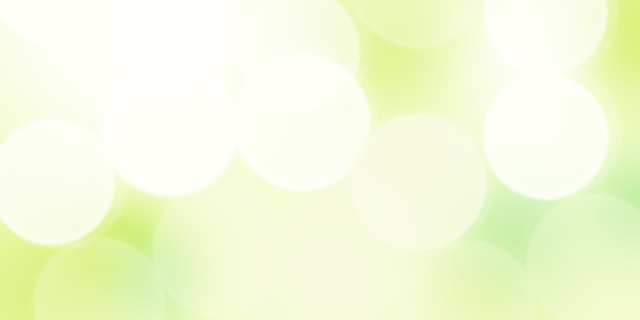
Write a Shadertoy shader that draws this background.

```glsl
#define COLUMNS 5
#define SPACING 0.385
#define RADIUS 0.195
#define EDGE 0.008
#define SWAY 0.12
#define JITTER 0.03
#define WHITE vec3(1.0, 1.0, 0.985)
#define CREAM vec3(0.98, 0.985, 0.895)
#define PALE vec3(0.94, 0.985, 0.765)
#define LIME vec3(0.81, 0.93, 0.36)
#define MINT vec3(0.72, 0.92, 0.61)

// Each row of discs: first x, mean y, phase of the sway, least opacity
const vec4 ROWS[3] = vec4[3](
    vec4(0.315, 0.16, 4.65, 0.30),
    vec4(0.16, 0.95, 1.20, 0.25),
    vec4(0.16, 0.54, -1.57, 0.80));

float hash(vec2 p) {
    return fract(sin(dot(p, vec2(12.9898, 78.233))) * 43758.5453);
}

float noise(vec2 p) {
    vec2 cell = floor(p), f = fract(p);
    f = f * f * (3.0 - 2.0 * f);
    float low = mix(hash(cell), hash(cell + vec2(1, 0)), f.x);
    float high = mix(hash(cell + vec2(0, 1)), hash(cell + vec2(1, 1)), f.x);
    return mix(low, high, f.y);
}

float glow(vec2 p, vec2 center, vec2 size) {
    vec2 d = (p - center) / size;
    return exp(-dot(d, d));
}

// Sunlight falling from the upper left and the upper right
float sunlight(vec2 p) {
    float left = 1.4 * glow(p, vec2(0.45, 0.9), vec2(0.53, 0.42));
    float right = 0.95 * glow(p, vec2(1.63, 0.83), vec2(0.24, 0.36));
    return min(left + right, 1.0);
}

// Blurred foliage with lime and mint patches
vec3 foliage(vec2 p) {
    float lime = 1.00 * glow(p, vec2(0.37, 0.23), vec2(0.18))
               + 1.00 * glow(p, vec2(2.0, 0.92), vec2(0.22))
               + 0.75 * glow(p, vec2(1.22, 0.92), vec2(0.25))
               + 0.70 * glow(p, vec2(0.08, 0.06), vec2(0.3))
               + 0.50 * glow(p, vec2(1.52, 0.1), vec2(0.17));
    float mint = 0.70 * glow(p, vec2(0.48, 0.13), vec2(0.14))
               + 0.75 * glow(p, vec2(1.62, 0.28), vec2(0.2))
               + 0.80 * glow(p, vec2(2.0, 0.35), vec2(0.16));
    float mottle = noise(p * 4.0);
    vec3 color = mix(PALE, CREAM, 0.75 * glow(p, vec2(1.05, 0.1), vec2(0.4)));
    color = mix(color, LIME, clamp(lime * (0.75 + 0.4 * mottle), 0.0, 1.0));
    color = mix(color, MINT, clamp(mint, 0.0, 1.0));
    return mix(color, WHITE, 0.9 * sunlight(p));
}

float disc(vec2 p, float radius) {
    return 1.0 - smoothstep(-EDGE, EDGE, length(p) - radius);
}

void mainImage(out vec4 fragColor, in vec2 fragCoord) {
    vec2 p = fragCoord / iResolution.y;
    vec3 color = foliage(p);

    // Swaying rows of out-of-focus lights
    for (int row = 0; row < 3; row++) {
        vec4 r = ROWS[row];
        for (int i = 0; i < COLUMNS; i++) {
            vec2 id = vec2(i, row);
            float n = float(i);
            vec2 center = vec2(r.x + SPACING * n, r.y + SWAY * sin(2.05 * n + r.z));
            center += JITTER * (vec2(hash(id + 3.1), hash(id + 7.7)) - 0.5);
            float radius = RADIUS * mix(0.95, 1.1, hash(id + 1.3));
            float light = sunlight(center);
            float opacity = mix(r.w, 0.98, light * light);
            vec3 tint = mix(CREAM, WHITE, smoothstep(0.0, 0.35, light));

            // Faint offset ghost, then the disc with a slightly denser rim
            vec2 d = p - center;
            vec2 shift = 0.035 * (vec2(hash(id + 5.9), hash(id + 9.2)) - 0.3);
            color = mix(color, tint, 0.25 * opacity * disc(d - shift, radius * 1.1));
            float rim = smoothstep(0.75, 1.0, length(d) / radius);
            color = mix(color, tint, opacity * (0.88 + 0.12 * rim) * disc(d, radius));
        }
    }
    fragColor = vec4(color, 1.0);
}
```
